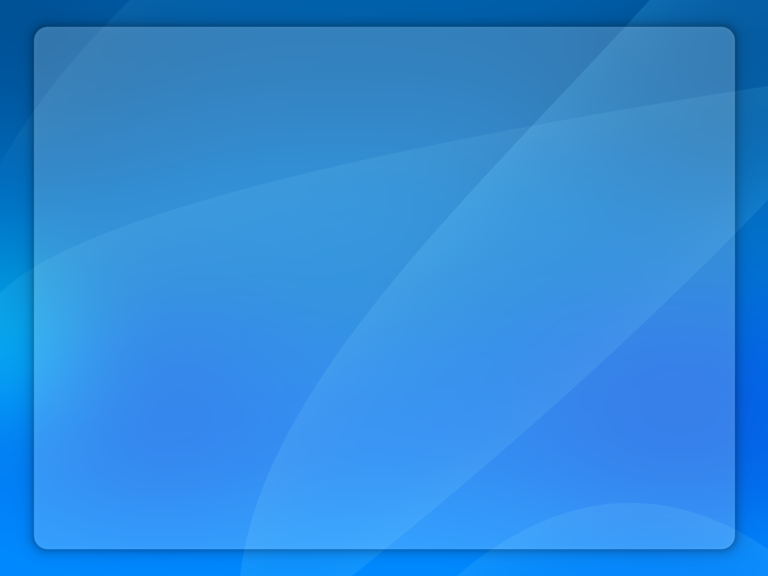
A Shadertoy shader for this background:

```glsl
const vec3 SKY_TOP = vec3(0.0, 0.375, 0.67);
const vec3 SKY_MID = vec3(0.0, 0.475, 0.83);
const vec3 SKY_LOW = vec3(0.0, 0.455, 0.94);
const vec3 SKY_BOTTOM = vec3(0.0, 0.54, 1.0);
const vec3 CYAN_GLOW = vec3(0.0, 0.17, 0.05);
const vec3 DEEP_BLUE = vec3(0.02, 0.36, 0.89);
const vec3 CORNER_SHADE = vec3(0.0, 0.29, 0.55);
const vec3 SHEEN = vec3(0.45, 0.85, 1.0);

const vec2 PANEL_CENTER = vec2(0.6675, 0.5);
const vec2 PANEL_HALF = vec2(0.6085, 0.4535);
const float PANEL_RADIUS = 0.024;
const float PANEL_ALPHA = 0.2;
const float SHADOW_WIDTH = 0.008;
const float SHADOW_ALPHA = 0.28;

// Soft elliptical spot, 1 at its center
float spot(vec2 p, vec2 center, vec2 size) {
    vec2 q = (p - center) / size;
    return exp(-dot(q, q));
}

float roundedBox(vec2 p, vec2 halfSize, float radius) {
    vec2 q = abs(p) - halfSize + radius;
    return length(max(q, 0.0)) + min(max(q.x, q.y), 0.0) - radius;
}

// Sharp edge at zero, fading on the positive side
float fadingEdge(float d, float fade, float aa) {
    return smoothstep(-aa, aa, d) * exp(-max(d, 0.0) / fade);
}

// Vertical gradient with broad pools of light and shade
vec3 backdrop(vec2 p) {
    vec3 c = mix(SKY_BOTTOM, SKY_LOW, smoothstep(0.0, 0.27, p.y));
    c = mix(c, SKY_MID, smoothstep(0.22, 0.58, p.y));
    c = mix(c, SKY_TOP, smoothstep(0.58, 0.97, p.y));
    c = mix(c, DEEP_BLUE, 0.55 * spot(p, vec2(0.28, 0.29), vec2(0.22, 0.2)));
    c = mix(c, DEEP_BLUE, 0.85 * spot(p, vec2(1.18, 0.3), vec2(0.3, 0.22)));
    c = mix(c, CORNER_SHADE, 0.65 * spot(p, vec2(0.0, 1.0), vec2(0.3, 0.32)));
    c = mix(c, CORNER_SHADE, 0.5 * spot(p, vec2(1.33, 0.85), vec2(0.32, 0.25)));
    return c + CYAN_GLOW * spot(p, vec2(0.0, 0.4), vec2(0.16, 0.17));
}

// Translucent sheets bounded by long curves
vec3 addSheets(vec3 c, vec2 p, float aa) {
    float y = p.y;

    // Corner fold at the upper left
    float t = y - 0.714;
    float fold = p.x - t * (0.55 + 0.84 * t);
    c = mix(c, SHEEN, 0.08 * fadingEdge(fold, 0.16, aa) * smoothstep(0.65, 0.8, y));

    // Wide arc, bright just below its rim
    float arc = 0.428 + 0.362 * sqrt(p.x + 0.03) - y;
    c = mix(c, SHEEN, 0.11 * fadingEdge(arc, 0.13, aa));

    // Diagonal ribbon between a steep curve and a shallow one
    float steep = p.x - 0.417 - y * (0.111 + y * (1.0 - 0.4 * y));
    float shallow = 0.611 + y * (1.25 - 0.22 * y) - p.x;
    float inside = smoothstep(-aa, aa, shallow);
    c = mix(c, CORNER_SHADE, 0.22 * fadingEdge(-steep, 0.09, aa) * smoothstep(0.35, 1.0, y));
    c = mix(c, SHEEN, 0.13 * inside * fadingEdge(steep, 0.15, aa));
    float ribbon = inside * smoothstep(-aa, aa, steep);
    c = mix(c, SHEEN, 0.12 * ribbon * exp(-max(shallow, 0.0) / 0.16));

    // Low mound at the lower right
    float dx = p.x - 1.094;
    float mound = 0.127 - 1.4 * dx * dx - y;
    return mix(c, SHEEN, 0.13 * fadingEdge(mound, 0.12, aa));
}

void mainImage(out vec4 fragColor, in vec2 fragCoord) {
    vec2 p = fragCoord / iResolution.y;
    float aa = 0.9 / iResolution.y;
    vec3 color = addSheets(backdrop(p), p, aa);

    // Frosted panel with a thin shadow and a faint rim
    float d = roundedBox(p - PANEL_CENTER, PANEL_HALF, PANEL_RADIUS);
    float panel = 1.0 - smoothstep(-aa, aa, d);
    float shadow = SHADOW_ALPHA * exp(-max(d, 0.0) / SHADOW_WIDTH);
    float rim = 0.04 * panel * exp(-abs(d) / 0.003);
    color *= 1.0 - shadow * (1.0 - panel);
    color = mix(color, vec3(1.0), PANEL_ALPHA * panel + rim);

    fragColor = vec4(clamp(color, 0.0, 1.0), 1.0);
}
```
